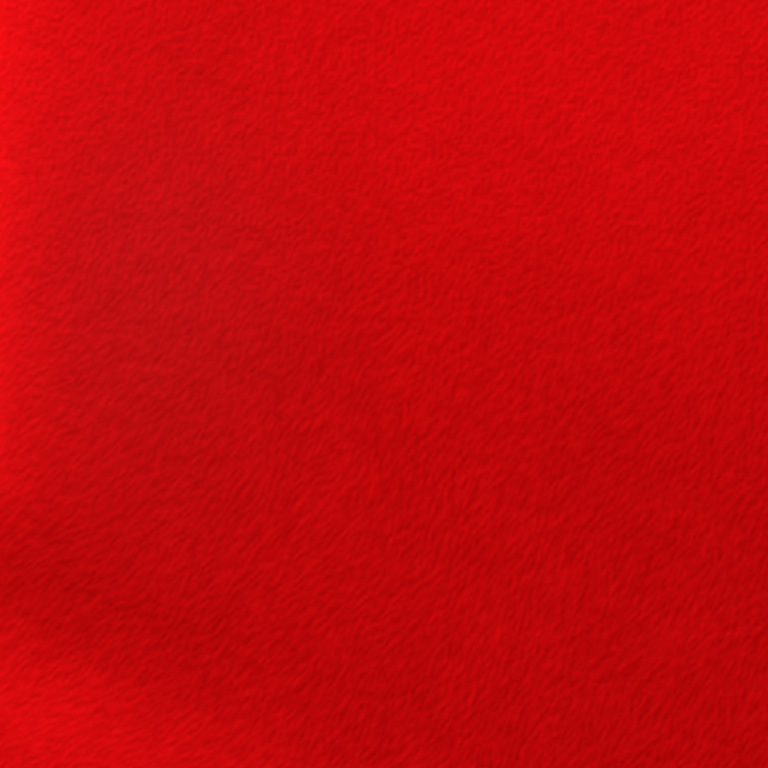
Write a WebGL 1 fragment shader that draws this texture.

```glsl
precision highp float;
uniform vec2 u_resolution;

const vec3 DEEP_RED = vec3(0.65, 0.016, 0.022);
const vec3 BRIGHT_RED = vec3(0.89, 0.048, 0.062);
const vec3 DUST = vec3(-0.015, 0.030, 0.034);
const float GRAIN_SCALE = 190.0;
const int FIBRE_STEPS = 7;

float hash(vec2 cell) {
  vec3 q = fract(vec3(cell.xyx) * 0.1031);
  q += dot(q, q.yzx + 33.33);
  return fract((q.x + q.y) * q.z);
}

float noise(vec2 p) {
  vec2 cell = floor(p);
  vec2 f = fract(p);
  f = f * f * (3.0 - 2.0 * f);
  float low = mix(hash(cell), hash(cell + vec2(1.0, 0.0)), f.x);
  float high = mix(hash(cell + vec2(0.0, 1.0)), hash(cell + vec2(1.0, 1.0)), f.x);
  return mix(low, high, f.y);
}

float glow(vec2 p, vec2 center, vec2 radius) {
  vec2 d = (p - center) / radius;
  return exp(-dot(d, d));
}

// Nap direction: flatter in the lower left, steeper to the right
vec2 napDirection(vec2 p) {
  float angle = 0.55 + 0.5 * smoothstep(0.0, 0.7, p.x + 0.4 * p.y);
  angle += 0.5 * (noise(p * 14.0 + 40.0) - 0.5);
  return vec2(cos(angle), sin(angle));
}

// Noise smeared along the nap gives short fibres
float fibres(vec2 p, vec2 direction, float fibreLength) {
  float sum = 0.0;
  for (int i = 0; i < FIBRE_STEPS; i++) {
    float t = float(i) / float(FIBRE_STEPS - 1) - 0.5;
    sum += noise((p + direction * fibreLength * t) * GRAIN_SCALE);
  }
  return sum / float(FIBRE_STEPS);
}

// Light across the cloth: bright left edge and corner, soft diagonal fold
float clothLight(vec2 p) {
  float light = 0.735 + 0.062 * smoothstep(0.4, 1.0, p.y);
  light += 0.13 * exp(-p.x * 15.0) * smoothstep(0.24, 0.45, p.y);
  light += 0.02 * glow(p, vec2(0.0, 1.0), vec2(0.2, 0.2));
  vec2 tilted = vec2(p.x, p.y + 0.35 * p.x);
  light += 0.12 * glow(tilted, vec2(0.0, 0.08), vec2(0.30, 0.10));
  light -= 0.025 * glow(tilted, vec2(0.15, 0.26), vec2(0.4, 0.08));
  light += 0.025 * glow(p, vec2(0.75, 0.85), vec2(0.35, 0.3));
  light -= 0.035 * glow(p, vec2(1.0, 0.0), vec2(0.4, 0.35));
  return light;
}

void main() {
  vec2 p = gl_FragCoord.xy / u_resolution;

  // Embossed nap, longer fibres towards the bottom
  vec2 direction = napDirection(p);
  vec2 across = vec2(direction.y, -direction.x);
  float fibreLength = mix(0.0105, 0.0045, smoothstep(0.3, 0.85, p.y));
  vec2 lightOffset = across * 0.0036 - direction * 0.002;
  float strand = fibres(p, direction, fibreLength);
  float shaded = fibres(p + lightOffset, direction, fibreLength);
  float softness = mix(1.0, 0.72, smoothstep(0.3, 0.85, p.y));
  float relief = softness * (0.095 * (strand - shaded) + 0.05 * (strand - 0.5));

  // Fine fuzz breaks up the fibres, mottling varies them broadly
  float fuzz = 0.035 * (noise(p * 230.0 + 70.0) - 0.5);
  float mottle = 0.032 * (noise(p * 60.0 + 9.0) - 0.5)
               + 0.018 * (noise(p * 11.0 + 23.0) - 0.5);

  float level = clothLight(p) + relief + fuzz + mottle;
  vec3 color = mix(DEEP_RED, BRIGHT_RED, (level - 0.65) / 0.24);
  color += DUST * glow(p, vec2(0.2, 0.63), vec2(0.2, 0.28));
  gl_FragColor = vec4(clamp(color, 0.0, 1.0), 1.0);
}
```
